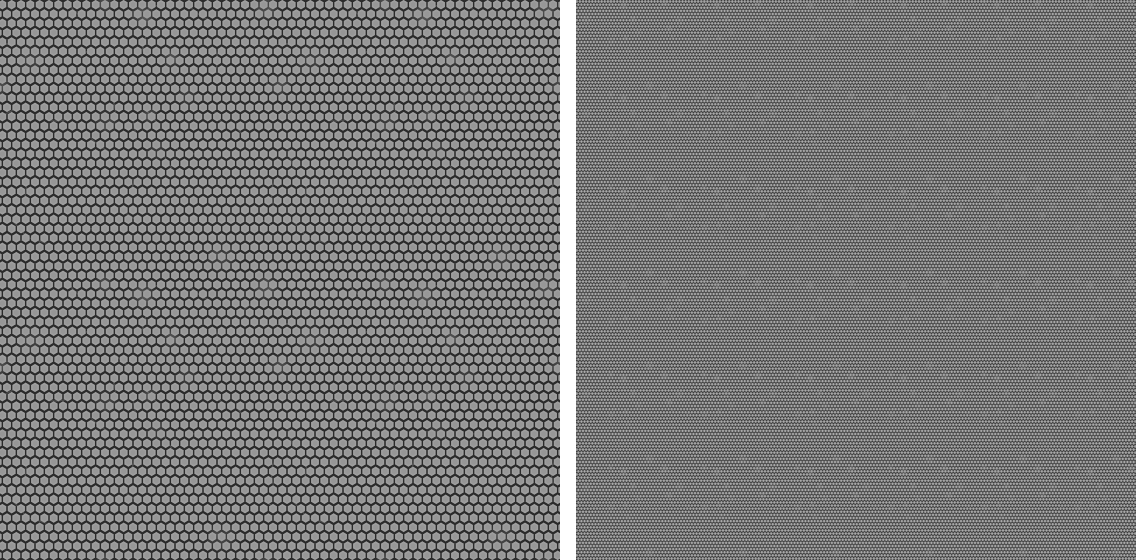
Left: one tile. Right: repeated 3 by 3.
Give the GLSL for this pattern, as a WebGL 2 fragment shader.

```glsl
#version 300 es
precision highp float;

uniform vec2 u_resolution;
out vec4 fragColor;

const float TAU = 6.2831853;
const float HEX_COUNT = 60.0;             // columns and rows, even so rows wrap
const vec2 HEX_HALF_SIZE = vec2(0.422, 0.51);
const float WEAR_REPEATS = 2.0;           // wear patches across the canvas
const float SMUDGE_CELLS = 8.0;
const float SCRATCH_CELLS = 9.0;

const vec3 GROUT = vec3(0.168);
const vec3 HEX_FACE = vec3(0.588);
const vec3 HEX_RIM = vec3(0.622);
const vec3 DUST = vec3(0.60);

vec3 hash3(vec2 cell, float seed) {
    vec3 k = vec3(dot(cell, vec2(127.1, 311.7)),
                  dot(cell, vec2(269.5, 183.3)),
                  dot(cell, vec2(419.2, 371.9)));
    return fract(sin(k + seed) * 43758.5);
}

// Signed distance to a pointy-top hexagon
float hexDistance(vec2 p, vec2 halfSize) {
    p = abs(p);
    vec2 slant = normalize(vec2(0.5 * halfSize.y, halfSize.x));
    return max(p.x - halfSize.x, dot(p, slant) - halfSize.y * slant.y);
}

// Nearest hexagon among staggered rows
float hexField(vec2 p, vec2 halfSize) {
    float nearest = 1.0;
    for (int j = -1; j <= 1; j++) {
        float row = floor(p.y) + float(j);
        float shift = 0.75 - 0.5 * mod(row, 2.0);
        vec2 local = vec2(fract(p.x - shift + 0.5) - 0.5, p.y - row - 0.5);
        nearest = min(nearest, hexDistance(local, halfSize));
    }
    return nearest;
}

// Periodic mottling from 0 to 1
float mottling(vec2 p) {
    vec2 q = TAU * p;
    float a = sin(17.0 * q.x + 2.0 * sin(11.0 * q.y));
    float b = sin(23.0 * q.y + 2.0 * sin(13.0 * q.x));
    return 0.5 + 0.25 * (a + b);
}

// Soft dusty spots in some cells of a wrapping grid
float smudges(vec2 p, float cells, float density) {
    vec2 g = p * cells;
    float amount = 0.0;
    for (int j = -1; j <= 1; j++) {
        for (int i = -1; i <= 1; i++) {
            vec2 cell = floor(g) + vec2(i, j);
            vec2 wrapped = mod(cell, cells);
            vec3 place = hash3(wrapped, 1.7);
            vec3 look = hash3(wrapped, 8.3);
            float radius = mix(0.3, 0.6, look.y);
            float spot = 1.0 - smoothstep(0.05, radius, length(g - cell - place.xy));
            amount += spot * step(look.x, density) * mix(0.5, 1.0, look.z);
        }
    }
    return min(amount, 1.0);
}

// Short, slightly bent hairlines in some cells of a wrapping grid
float scratches(vec2 p, float cells, float density, float width, float blur) {
    vec2 g = p * cells;
    float amount = 0.0;
    for (int j = -1; j <= 1; j++) {
        for (int i = -1; i <= 1; i++) {
            vec2 cell = floor(g) + vec2(i, j);
            vec2 wrapped = mod(cell, cells);
            vec3 place = hash3(wrapped, 4.1);
            vec3 look = hash3(wrapped, 6.9);
            float angle = TAU * place.z;
            vec2 along = vec2(cos(angle), sin(angle));
            vec2 d = g - cell - place.xy;
            vec2 q = vec2(dot(d, along), dot(d, vec2(-along.y, along.x)));
            q.y += (look.y - 0.5) * q.x * q.x;
            float reach = mix(0.2, 0.55, look.z);
            float line = 1.0 - smoothstep(width, width + blur, abs(q.y));
            float fade = 1.0 - smoothstep(0.6 * reach, reach, abs(q.x));
            amount = max(amount, line * fade * step(look.x, density));
        }
    }
    return amount;
}

void main() {
    vec2 uv = gl_FragCoord.xy / u_resolution;
    float pixel = 1.0 / min(u_resolution.x, u_resolution.y);

    // Hexagon tiles over grout
    float d = hexField(uv * HEX_COUNT, HEX_HALF_SIZE);
    float softness = 0.6 * pixel * HEX_COUNT;
    vec3 face = mix(HEX_FACE, HEX_RIM, smoothstep(-0.24, -0.1, d));
    vec3 color = mix(face, GROUT, smoothstep(-softness, softness, d));

    // Dust and hairline wear
    vec2 wear = uv * WEAR_REPEATS;
    float dust = smudges(wear, SMUDGE_CELLS, 0.24) * mix(0.5, 1.0, mottling(wear));
    float scratchBlur = pixel * WEAR_REPEATS * SCRATCH_CELLS;
    float scratch = scratches(wear, SCRATCH_CELLS, 0.4, 0.006, scratchBlur);
    color = mix(color, DUST, 0.42 * dust);
    color = mix(color, DUST, 0.28 * scratch);

    fragColor = vec4(color, 1.0);
}
```
